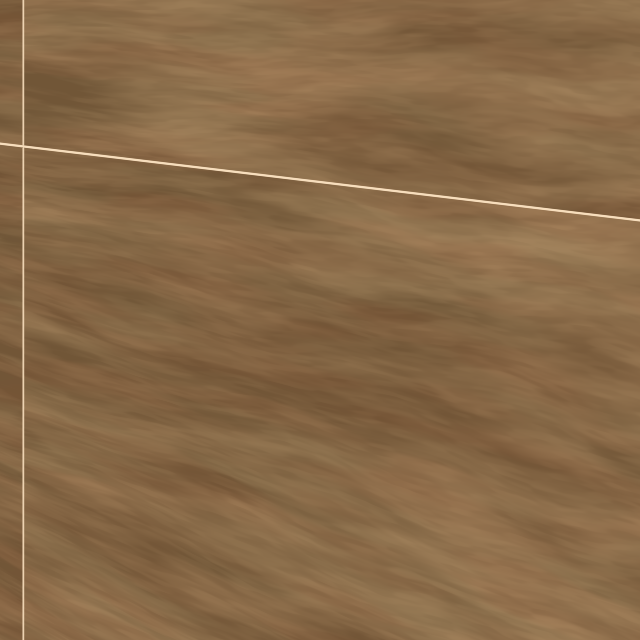
This texture is drawn by a WebGL 1 fragment shader. Its source:

```glsl
precision highp float;
// Brown wood planks with fanning grain, parted by thin pale joints.

#define DARK_WOOD vec3(0.450, 0.335, 0.215)
#define LIGHT_WOOD vec3(0.635, 0.505, 0.355)
#define JOINT_COLOR vec3(0.97, 0.87, 0.74)
#define VANISH vec2(-1.87, 1.0)
#define SEAM_SLOPE 0.12
#define END_JOINT_X 0.0365
#define SEAM_HALF_WIDTH 0.0018
#define END_HALF_WIDTH 0.0014
#define CONTRAST 1.45
#define TINT 0.022

uniform vec2 u_resolution;

vec3 hash3(vec2 c) {
  vec3 k = vec3(dot(c, vec2(127.1, 311.7)),
                dot(c, vec2(269.5, 183.3)),
                dot(c, vec2(419.2, 371.9)));
  return fract(sin(k) * 43758.55);
}

// Smooth cellular noise: each cell point blends its own tone, 0 to 1.
float cellTone(vec2 p) {
  vec2 cell = floor(p);
  vec2 f = p - cell;
  float total = 0.0;
  float weights = 0.0;
  for (int j = -1; j <= 1; j++) {
    for (int i = -1; i <= 1; i++) {
      vec2 o = vec2(float(i), float(j));
      vec3 h = hash3(cell + o);
      vec2 d = o + h.xy - f;
      float w = exp(-5.0 * dot(d, d));
      total += w * h.z;
      weights += w;
    }
  }
  return total / weights;
}

// Layered streaks along x, centred on zero.
float grain(vec2 g) {
  float broad = cellTone(g * vec2(2.6, 11.0)) - 0.5;
  float medium = cellTone(g * vec2(6.0, 34.0) + 17.0) - 0.5;
  float fine = cellTone(g * vec2(13.0, 90.0) + 41.0) - 0.5;
  float fibre = cellTone(g * vec2(32.0, 210.0) + 73.0) - 0.5;
  return 0.38 * broad + 0.30 * medium + 0.20 * fine + 0.14 * fibre;
}

float lineMask(float dist, float halfWidth, float px) {
  return 1.0 - smoothstep(halfWidth - 0.6 * px, halfWidth + 0.6 * px, abs(dist));
}

void main() {
  vec2 uv = gl_FragCoord.xy / u_resolution;
  float px = 1.0 / min(u_resolution.x, u_resolution.y);

  // Fan coordinates: constant slope runs along the grain.
  float reach = uv.x - VANISH.x;
  float slope = (VANISH.y - uv.y) / reach;
  float across = slope - SEAM_SLOPE;
  vec2 plank = vec2(step(END_JOINT_X, uv.x), step(0.0, across));

  // Wavy grain, shifted for each plank.
  vec2 g = vec2(uv.x, slope * 2.37);
  g.y += 0.006 * sin(9.0 * uv.x + 14.0 * g.y) + 0.003 * sin(23.0 * uv.x - 31.0 * g.y);
  g += plank * vec2(3.7, 5.3);
  float tone = 0.41 + CONTRAST * grain(g);

  // Broad shading: pale below the seam, dusky above it, brighter to the right.
  float below = 0.12 * exp(-max(across, 0.0) / 0.06) - 0.03;
  float above = 0.10 - 0.16 * exp(min(across, 0.0) / 0.035);
  tone += mix(above, below, plank.y);
  tone += 0.10 * (uv.x - 0.4) - 0.05 * (1.0 - plank.x);

  vec3 color = mix(DARK_WOOD, LIGHT_WOOD, clamp(tone, 0.0, 1.0));

  // Faint drift between reddish and olive streaks.
  float hue = cellTone(g * vec2(7.0, 42.0) + 97.0) - 0.5;
  color += TINT * hue * vec3(1.0, -0.4, -0.3);

  // Pale joints.
  float seamDist = across * reach / sqrt(1.0 + SEAM_SLOPE * SEAM_SLOPE);
  float seam = lineMask(seamDist, SEAM_HALF_WIDTH, px);
  float endJoint = 0.9 * lineMask(uv.x - END_JOINT_X, END_HALF_WIDTH, px);
  color = mix(color, JOINT_COLOR, max(seam, endJoint));

  gl_FragColor = vec4(color, 1.0);
}
```
